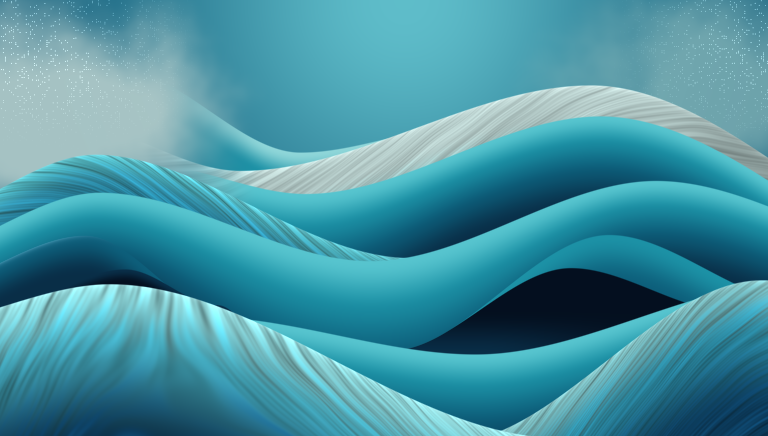
Reproduce this background procedurally as a Shadertoy shader.

```glsl
#define ASPECT 1.766
#define NAVY vec3(0.015, 0.06, 0.12)
#define DEEP vec3(0.035, 0.18, 0.28)
#define OCEAN vec3(0.05, 0.37, 0.48)
#define TEAL vec3(0.11, 0.57, 0.65)
#define AQUA vec3(0.34, 0.77, 0.81)
#define FOAM vec3(0.56, 0.84, 0.85)
#define MIST vec3(0.72, 0.81, 0.80)
#define FIBRE_DENSITY 34.0
#define FIBRE_CONTRAST 0.55
#define DUST_DENSITY 210.0

vec2 hash2(vec2 cell) {
    vec3 h = fract(cell.xyx * vec3(0.1031, 0.1030, 0.0973));
    h += dot(h, h.yzx + 33.33);
    return fract((h.xx + h.yz) * h.zy);
}

float corner(vec2 cell, vec2 offset) {
    return dot(hash2(cell) * 2.0 - 1.0, offset);
}

float gradientNoise(vec2 p) {
    vec2 i = floor(p), f = fract(p), u = f * f * (3.0 - 2.0 * f), e = vec2(1, 0);
    return mix(mix(corner(i, f), corner(i + e, f - e), u.x),
               mix(corner(i + e.yx, f - e.yx), corner(i + 1.0, f - 1.0), u.x), u.y);
}

float fbm(vec2 p) {
    float sum = 0.0, gain = 0.6;
    for (int i = 0; i < 4; i++) {
        sum += gain * gradientNoise(p);
        p = p * 2.03 + 7.1;
        gain *= 0.5;
    }
    return sum;
}

float ramp(float x, vec2 a, vec2 b) {
    return mix(a.y, b.y, smoothstep(a.x, b.x, x));
}

// Height of a swell through successive crests and troughs
float ridge(float x, vec2 a, vec2 b, vec2 c, vec2 d) {
    return x < b.x ? ramp(x, a, b) : x < c.x ? ramp(x, b, c) : ramp(x, c, d);
}

vec3 cover(vec3 below, vec3 paint, float depth, float alpha) {
    float edge = 0.9 / iResolution.y;
    return mix(below, paint, alpha * smoothstep(-edge, edge, depth));
}

// Smooth swell: lit along the top, dark underneath
vec3 satin(float depth, float reach) {
    float t = max(depth, 0.0) / reach;
    vec3 c = mix(AQUA, TEAL, smoothstep(0.0, 0.32, t));
    c = mix(c, OCEAN, smoothstep(0.2, 0.65, t));
    return mix(c, DEEP, smoothstep(0.5, 1.05, t));
}

// Brushed strands leaning away from the ridge
float fibres(float x, float depth, float lean) {
    float s = x - lean * depth + 0.02 * gradientNoise(vec2(x, depth) * 9.0);
    float coarse = gradientNoise(vec2(s * FIBRE_DENSITY, depth * 7.0));
    float fine = gradientNoise(vec2(s * FIBRE_DENSITY * 2.7, depth * 11.0 + 4.0));
    return coarse + 0.8 * fine;
}

vec3 brushed(vec3 top, vec3 body, vec3 base, float depth, float reach, float strand) {
    float t = max(depth, 0.0) / reach + 0.22 * strand;
    vec3 c = mix(mix(top, body, smoothstep(0.0, 0.45, t)), base, smoothstep(0.35, 1.0, t));
    c *= 1.0 + FIBRE_CONTRAST * strand;
    return c + 0.12 * exp(-max(depth, 0.0) * 150.0);
}

float cloud(vec2 p, vec2 centre, vec2 size) {
    float r = length((p - centre) / size) + 0.65 * fbm(p * 4.0 + centre);
    return 1.0 - smoothstep(0.35, 1.15, r);
}

vec3 sky(vec2 p) {
    vec2 q = p - vec2(0.93, 1.0);
    vec3 c = mix(vec3(0.10, 0.39, 0.50), vec3(0.37, 0.74, 0.79), exp(-4.0 * dot(q, q)));
    float left = cloud(p, vec2(0.12, 0.74), vec2(0.46, 0.27));
    float right = cloud(p, vec2(1.65, 0.80), vec2(0.40, 0.26));
    c = mix(c, MIST, 0.88 * left);
    c = mix(c, MIST * vec3(0.80, 0.92, 0.93), 0.68 * right);
    // Fine spray around the clouds
    vec2 g = p * DUST_DENSITY, rnd = hash2(floor(g));
    float dotMask = 1.0 - smoothstep(0.1, 0.5, length(fract(g) - 0.3 - 0.4 * rnd));
    float zone = smoothstep(0.45, 0.85, abs(p.x - 0.93)) * smoothstep(0.65, 0.9, p.y);
    return c + 0.25 * dotMask * step(0.86, rnd.x) * zone;
}

void mainImage(out vec4 fragColor, in vec2 fragCoord) {
    vec2 p = fragCoord / iResolution.xy * vec2(ASPECT, 1.0);
    float x = p.x, d, strand;
    vec3 col = sky(p);

    // Distant veil and pale brushed swell
    d = ridge(x, vec2(0.276, 0.839), vec2(0.691, 0.650), vec2(1.083, 0.712), vec2(1.5, 0.6)) - p.y;
    col = cover(col, mix(FOAM, TEAL, smoothstep(0.0, 0.07, d)), d, smoothstep(0.36, 0.62, x));
    d = ridge(x, vec2(0.138, 0.724), vec2(0.553, 0.608), vec2(1.359, 0.804), vec2(2.396, 0.318)) - p.y;
    strand = fibres(x, d, -2.2);
    vec3 pale = brushed(MIST, MIST * 0.93, vec3(0.43, 0.68, 0.69), d, 0.17, 0.5 * strand);
    col = cover(col, pale * mix(1.0, 0.72, smoothstep(1.45, 1.77, x)), d, smoothstep(0.3, 0.62, x));

    // Upper satin swell and brushed left shoulder
    d = ridge(x, vec2(0.346, 0.62), vec2(0.703, 0.555), vec2(1.382, 0.733), vec2(2.396, 0.276)) - p.y;
    col = cover(col, satin(d, mix(0.26, 0.2, smoothstep(0.7, 1.1, x))), d, smoothstep(0.4, 0.6, x));
    d = ridge(x, vec2(-0.23, 0.482), vec2(0.219, 0.645), vec2(0.945, 0.408), vec2(1.6, 0.2)) - p.y;
    strand = fibres(x, d, 2.4);
    col = cover(col, brushed(AQUA * 0.92, vec3(0.17, 0.51, 0.61), OCEAN, d, 0.16, strand), d, 1.0);

    // Central satin swell
    d = ridge(x, vec2(0.23, 0.558), vec2(0.853, 0.401), vec2(1.509, 0.585), vec2(2.258, 0.371))
        + ramp(x, vec2(-0.23, -0.152), vec2(0.23, 0.0)) - p.y;
    float reach = mix(mix(0.21, 0.36, smoothstep(0.2, 0.7, x)), 0.2, smoothstep(0.95, 1.45, x));
    col = cover(col, satin(d, reach), d, 1.0);

    // Arches and hollows beneath it
    d = ridge(x, vec2(-0.196, 0.334), vec2(0.196, 0.459), vec2(0.54, 0.26), vec2(0.7, 0.1)) - p.y;
    vec3 shade = mix(OCEAN, DEEP, smoothstep(0.0, 0.09, d)) + 0.2 * exp(-abs(d) * 200.0) * (1.0 - smoothstep(0.1, 0.3, x));
    col = cover(col, shade, d, 1.0);
    d = ridge(x, vec2(0.0, 0.30), vec2(0.288, 0.382), vec2(0.5, 0.30), vec2(0.7, 0.1)) - p.y;
    col = cover(col, mix(DEEP, NAVY, smoothstep(0.0, 0.03, d)), d, 1.0);
    d = ridge(x, vec2(0.899, 0.196), vec2(1.401, 0.461), vec2(1.843, 0.306), vec2(2.0, 0.2)) - p.y;
    col = cover(col, mix(TEAL, OCEAN, smoothstep(0.0, 0.11, d)), d, 1.0);
    float hollow = ridge(x, vec2(0.899, 0.196), vec2(1.313, 0.385), vec2(1.682, 0.286), vec2(2.0, 0.2)) - p.y;
    shade = mix(NAVY, DEEP, smoothstep(0.29, 0.18, p.y) * smoothstep(1.6, 1.1, x));
    col = cover(col, shade, min(d, hollow), 1.0);

    // Lower satin swell
    d = ridge(x, vec2(0.461, 0.274), vec2(1.094, 0.187), vec2(1.843, 0.355), vec2(2.0, 0.4)) - p.y;
    col = cover(col, satin(d, 0.25), d, 1.0);

    // Brushed foreground hills
    d = ridge(x, vec2(0.9, -0.02), vec2(1.037, -0.014), vec2(1.751, 0.357), vec2(2.2, 0.3)) - p.y;
    strand = fibres(x, d, -1.7);
    col = cover(col, brushed(FOAM * 0.85, vec3(0.16, 0.51, 0.60), DEEP * 1.3, d, 0.3, strand), d, 1.0);
    d = ridge(x, vec2(-0.23, 0.249), vec2(0.253, 0.348), vec2(1.29, -0.005), vec2(2.0, -0.1)) - p.y;
    strand = fibres(x, d, mix(-0.6, 1.8, smoothstep(0.1, 1.0, x)));
    col = cover(col, brushed(FOAM, vec3(0.24, 0.60, 0.67), DEEP * 1.2, d, 0.36, strand), d, 1.0);

    fragColor = vec4(clamp(col, 0.0, 1.0), 1.0);
}
```
